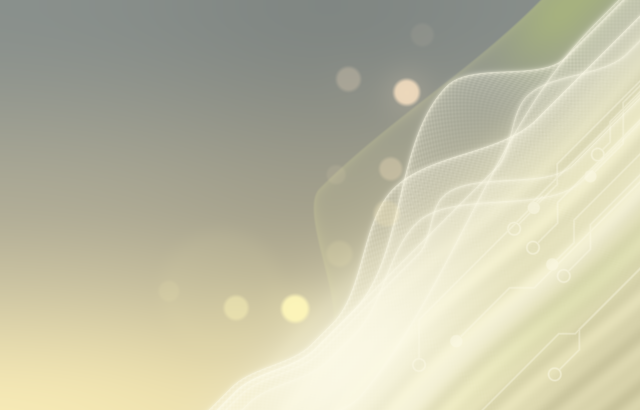
This background is drawn by a WebGL 2 fragment shader. Its source:

```glsl
#version 300 es
precision highp float;
uniform vec2 u_resolution;
out vec4 outColor;

#define MESH_FREQ 365.0
#define MESH_DEPTH 0.42
#define SHEET_FILL 0.30
#define RIM_WIDTH 0.0045
#define RIM_LIGHT 0.50
#define TRACE_WIDTH 0.0021
#define TRACE_LIGHT 0.50
#define NODE_RADIUS 0.015
#define STREAK_LIGHT 0.035

const vec3 CREAM = vec3(0.99, 0.98, 0.91);
const vec3 STRAW = vec3(0.89, 0.875, 0.70);
const vec3 LEAF = vec3(0.68, 0.73, 0.48);

// Folded sheets: base, rise and drop of the edge; start, crest and end of the fold
const int SHEETS = 6;
const vec3 FOLD[SHEETS] = vec3[](
  vec3(-0.62, 0.32, 0.22), vec3(-0.60, 0.18, 0.18), vec3(-0.62, 0.10, 0.14),
  vec3(-0.64, 0.08, 0.24), vec3(-0.68, 0.12, 0.30), vec3(-0.85, 0.34, 0.0));
const vec3 KNOTS[SHEETS] = vec3[](
  vec3(1.10, 1.88, 2.24), vec3(1.02, 1.50, 2.02), vec3(1.80, 2.05, 2.40),
  vec3(1.40, 1.60, 2.00), vec3(1.05, 1.47, 1.98), vec3(0.80, 2.40, 2.60));

// Bokeh discs: centre, radius, strength
const int DISCS = 11;
const vec4 BOKEH[DISCS] = vec4[](
  vec4(0.850, 0.807, 0.032, 0.26), vec4(0.992, 0.775, 0.034, 0.75),
  vec4(0.953, 0.588, 0.030, 0.32), vec4(0.943, 0.479, 0.034, 0.25),
  vec4(0.576, 0.249, 0.032, 0.42), vec4(0.720, 0.247, 0.036, 0.78),
  vec4(0.412, 0.290, 0.027, 0.10), vec4(0.820, 0.574, 0.025, 0.10),
  vec4(0.828, 0.381, 0.034, 0.14), vec4(1.030, 0.915, 0.030, 0.08),
  vec4(0.540, 0.290, 0.160, 0.06));

// Circuit traces: start, diagonal run, step (positive up, negative right)
const int TRACES = 11;
const vec4 TRACE[TRACES] = vec4[](
  vec4(1.375, 0.327, 0.065, 0.06), vec4(1.347, 0.355, 0.053, 0.055),
  vec4(1.300, 0.396, 0.060, 0.05), vec4(1.302, 0.493, 0.057, 0.05),
  vec4(1.254, 0.442, 0.040, 0.02), vec4(1.440, 0.570, 0.080, 0.10),
  vec4(1.022, 0.110, 0.000, 0.11), vec4(1.113, 0.168, 0.130, -0.06),
  vec4(1.353, 0.087, 0.060, 0.05), vec4(1.157, -0.02, 0.206, -0.04),
  vec4(1.458, 0.623, 0.030, 0.05));

float bell(float x, float width) {
  return exp(-x * x / (width * width));
}

float foldEdge(float u, vec3 fold, vec3 k) {
  return fold.x + fold.y * smoothstep(k.x, k.y, u) - fold.z * smoothstep(k.y, k.z, u)
    + 0.09 * (1.0 - smoothstep(0.62, 0.92, u));
}

// Signed distance to a fold, positive inside the sheet
float foldDistance(vec2 q, vec3 fold, vec3 k) {
  float edge = foldEdge(q.x, fold, k);
  float slope = (foldEdge(q.x + 0.005, fold, k) - edge) / 0.005;
  return (edge - q.y) / sqrt(2.0 + 2.0 * slope * slope);
}

float segment(vec2 p, vec2 a, vec2 b) {
  vec2 ap = p - a, ab = b - a;
  return length(ap - ab * clamp(dot(ap, ab) / max(dot(ab, ab), 1e-6), 0.0, 1.0));
}

vec3 sky(vec2 p) {
  vec3 c = mix(vec3(0.95, 0.90, 0.70), vec3(0.70, 0.68, 0.585), smoothstep(-0.03, 0.52, p.y));
  c = mix(c, vec3(0.53, 0.555, 0.54), smoothstep(0.35, 0.98, p.y));
  return c * (1.02 - 0.07 * bell(p.x - 0.80, 0.45));
}

void main() {
  vec2 p = gl_FragCoord.xy / u_resolution.y;
  float px = 1.0 / u_resolution.y;
  vec2 q = vec2(p.x + p.y, p.y - p.x); // along and across the diagonal
  vec3 col = sky(p);

  // Faint outer veil and the green wedge at the top
  float veil = foldDistance(q, vec3(-0.62, 0.38, 0.08), vec3(0.98, 1.32, 2.30));
  float inVeil = smoothstep(-0.004, 0.004, veil);
  col = mix(col, vec3(0.86, 0.86, 0.62), inVeil * (0.10 + 0.20 * exp(-abs(veil) / 0.012)));
  col = mix(col, LEAF, inVeil * 0.75 * smoothstep(1.95, 2.35, q.x) * bell(q.y + 0.40, 0.14));

  // Translucent body with diagonal streaks
  float body = 1.0 - smoothstep(-0.85, -0.43, q.y);
  vec3 silk = mix(vec3(0.81, 0.79, 0.63), STRAW, smoothstep(-1.42, -1.08, q.y));
  float bend = q.y + 0.025 * sin(q.x * 4.0);
  silk += STREAK_LIGHT * (sin(bend * 43.0) + 0.5 * sin(bend * 91.0 + q.x * 2.0));
  silk = mix(silk, LEAF, 0.32 * bell(bend + 1.12, 0.06) * bell(q.x - 1.75, 0.5));
  silk = mix(silk, CREAM, 0.50 * bell(bend + 1.01, 0.045));
  col = mix(col, silk, 0.92 * body);
  col = mix(col, CREAM, 0.88 * bell(q.x - 0.95, 0.58) * bell(q.y + 0.75, 0.21));

  // Mesh sheets with bright rims
  for (int i = 0; i < SHEETS; i++) {
    float d = foldDistance(q, FOLD[i], KNOTS[i]);
    float across = q.y - foldEdge(q.x, FOLD[i], KNOTS[i]);
    float weave = 0.5 + 0.5 * sin(q.x * MESH_FREQ) * sin(across * MESH_FREQ);
    float fill = SHEET_FILL * (0.35 + 0.65 * exp(-max(d, 0.0) / 0.10)) * exp(-max(d, 0.0) / 0.35);
    fill *= smoothstep(-px, px, d) * (1.0 - MESH_DEPTH * weave) * (i < 2 ? 1.25 : 0.65);
    float rim = RIM_LIGHT * exp(-abs(d) / RIM_WIDTH);
    col = mix(col, CREAM, clamp(fill + rim, 0.0, 1.0));
  }

  // Circuit traces ending in discs and rings
  float circuit = 0.0;
  for (int i = 0; i < TRACES; i++) {
    vec4 t = TRACE[i];
    vec2 bend1 = t.xy + t.z;
    vec2 bend2 = bend1 + vec2(max(-t.w, 0.0), max(t.w, 0.0));
    float d = min(segment(p, t.xy, bend1), segment(p, bend1, bend2));
    d = min(d, segment(p, bend2, bend2 + 0.30));
    float r = length(p - t.xy);
    float node = i % 2 == 0 ? abs(r - NODE_RADIUS) - TRACE_WIDTH : r - NODE_RADIUS;
    float line = max(d - TRACE_WIDTH, NODE_RADIUS - r);
    circuit = max(circuit, 0.8 * (1.0 - smoothstep(-px, px, line)));
    circuit = max(circuit, 1.0 - smoothstep(-px, px, node));
  }
  col = mix(col, CREAM, TRACE_LIGHT * circuit);

  // Bokeh discs with soft halos
  for (int i = 0; i < DISCS; i++) {
    vec4 b = BOKEH[i];
    float r = length(p - b.xy) / b.z;
    float glow = b.w * (1.0 - smoothstep(0.72, 1.12, r)) + 0.25 * b.w * b.w * bell(r, 1.8);
    vec3 tint = mix(vec3(0.97, 0.88, 0.76), vec3(1.0, 0.97, 0.73), 1.0 - smoothstep(0.3, 0.7, b.y));
    col = mix(col, tint, min(glow, 1.0));
  }
  outColor = vec4(clamp(col, 0.0, 1.0), 1.0);
}
```
